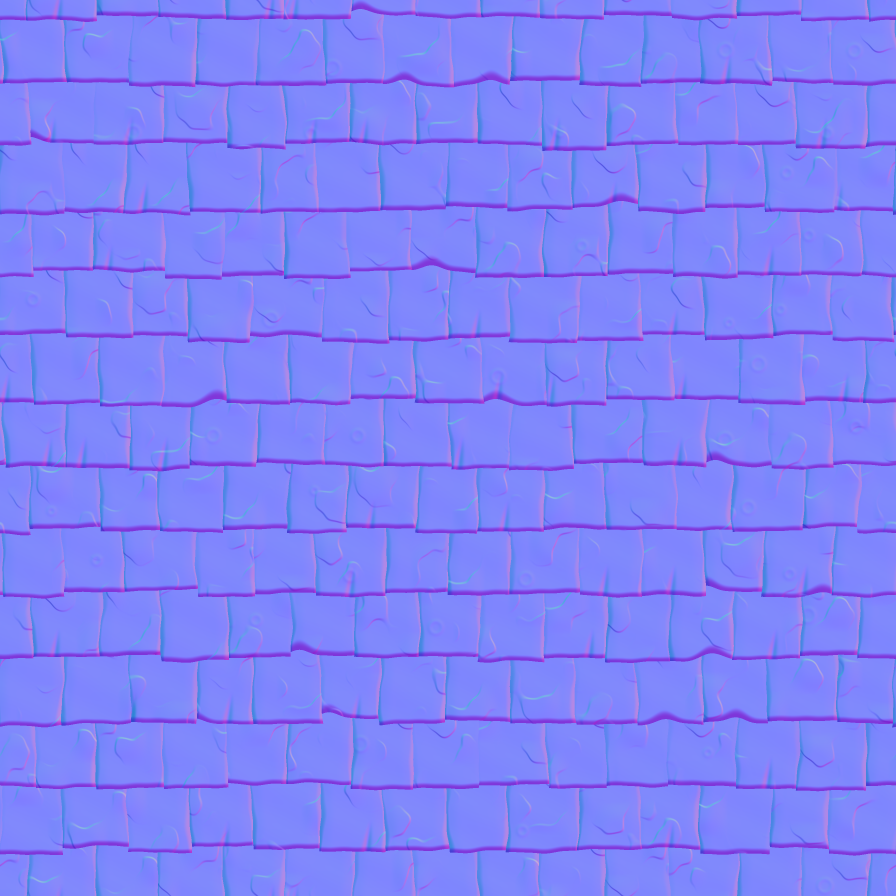
Reproduce this texture map procedurally as a WebGL 1 fragment shader.

```glsl
precision highp float;

uniform vec2 u_resolution;

const float COUNT = 14.0;   // rows and columns
const float TAU = 6.2831853;

// Random value per shingle, wrapping at the canvas border
float hash(vec2 id, float salt) {
  vec2 w = mod(id, COUNT);
  return fract(sin(dot(w, vec2(12.99, 78.23)) + salt * 37.7) * 4375.85);
}

float bell(float d, float width) {
  float t = d / width;
  return exp(-t * t);
}

// Bevel that is steep at the rim and eases out towards the face
float bevel(float d, float width) {
  return 1.0 - smoothstep(0.2 * width, width, d);
}

// Wavering left side of a shingle
float jointX(vec2 id, float v) {
  float lean = (hash(id, 1.0) - 0.5) * 0.13 * (v - 0.5);
  float phase = TAU * hash(id, 2.0);
  float bend = 0.022 * hash(id, 22.0) * sin(v * 6.0 + phase);
  float wave = 0.005 * sin(v * 15.0 + phase * 3.0);
  return id.x + 0.1 + 0.16 * hash(id, 3.0) + lean + bend + wave;
}

// Every other row is shifted by half a shingle
float rowX(float x, float row) {
  return x + 0.18 - 0.5 * mod(row, 2.0);
}

vec2 shingleAt(vec2 p, float row) {
  float x = rowX(p.x, row);
  vec2 id = vec2(floor(x), row);
  if (x < jointX(id, p.y - row)) id.x -= 1.0;
  return id;
}

// Chipped hollow in the lower rim of a few shingles
float notch(vec2 id, float u) {
  return step(0.93, hash(id, 4.0)) * bell(u - hash(id, 5.0) - 0.1, 0.22);
}

float eaveY(vec2 id, float u) {
  float tilt = (hash(id, 6.0) - 0.5) * 0.07 * (u - 0.5);
  float phase = TAU * hash(id, 7.0);
  float rough = hash(id, 23.0);
  float wave = 0.02 * rough * rough * sin(u * 7.0 + phase) + 0.004 * sin(u * 15.0 + phase * 2.0);
  return 0.045 + 0.13 * hash(id, 8.0) + tilt + wave + 0.09 * notch(id, u);
}

// Surface height: undulation, curved scarps, a ring dent and a split
float relief(vec2 q, vec2 id) {
  float a = TAU * hash(id, 9.0);
  float b = TAU * hash(id, 10.0);
  float field = sin(q.x * 5.0 + a + 1.5 * sin(q.y * 6.0 + b))
              + sin(q.y * 5.0 + b + 1.3 * sin(q.x * 7.0 + a));
  field += 0.3 * sin(q.x * 17.0 + b) * sin(q.y * 15.0 + a);
  float patchy = smoothstep(-0.1, 0.9, sin(q.x * 4.0 + b * 3.0) * sin(q.y * 3.5 + a * 2.0));
  float scarp = 0.011 * patchy * smoothstep(-0.2, 0.2, field - 0.3);
  float swell = 0.004 * sin(q.x * 4.0 + q.y * 3.0 + a) * sin(q.y * 5.0 + b);

  vec2 center = 0.3 + 0.5 * vec2(hash(id, 11.0), hash(id, 12.0));
  float radius = 0.04 + 0.07 * hash(id, 13.0);
  float ring = step(0.85, hash(id, 14.0)) * bell(length(q - center) - radius, 0.035);

  float splitX = 0.25 + 0.7 * hash(id, 15.0) + 0.15 * (q.y - 0.3);
  float splitWidth = mix(0.06, 0.025, clamp(q.y * 1.6, 0.0, 1.0));
  float split = step(0.8, hash(id, 16.0)) * bell(q.x - splitX, splitWidth)
              * (1.0 - smoothstep(0.1, 0.6, q.y));
  return scarp + swell + 0.003 * ring - 0.025 * split;
}

vec2 reliefSlope(vec2 q, vec2 id) {
  vec2 e = vec2(0.01, 0.0);
  return vec2(relief(q - e.xy, id) - relief(q + e.xy, id),
              relief(q - e.yx, id) - relief(q + e.yx, id)) / (2.0 * e.x);
}

// Side bevel of uneven width with a soft halo; some joints lie almost flush
float sideSlope(vec2 id, float salt, float d, float v) {
  float strength = smoothstep(-0.1, 0.6, hash(id, salt));
  float uneven = 0.75 + 0.35 * sin(v * 5.0 + TAU * hash(id, salt + 2.0));
  float width = (0.065 + 0.04 * hash(id, salt + 1.0)) * uneven;
  float fade = mix(1.0, 0.55, clamp(v, 0.0, 1.0));
  return strength * (fade * bevel(d, width) + 0.13 * bevel(d, 0.24));
}

vec3 roofNormal(vec2 p) {
  // The upper row overlaps the one beneath it
  float row = floor(p.y);
  vec2 id = shingleAt(p, row);
  if (p.y - row < eaveY(id, rowX(p.x, row) - id.x)) {
    row -= 1.0;
    id = shingleAt(p, row);
  }
  vec2 q = vec2(rowX(p.x, row) - id.x, p.y - row);
  vec2 next = id + vec2(1.0, 0.0);
  float left = q.x + id.x - jointX(id, q.y);
  float right = jointX(next, q.y) - q.x - id.x;
  float low = q.y - eaveY(id, q.x);

  // Flat face, bevelled sides and lower lip
  vec2 slope = vec2(0.0, 0.06) + reliefSlope(q, id);
  slope.x -= 0.55 * sideSlope(id, 17.0, left, q.y);
  slope.x += 0.47 * sideSlope(next, 30.0, right, q.y);
  float lipWidth = 0.08 + 0.025 * hash(id, 21.0) + 0.08 * notch(id, q.x);
  slope.y -= 0.76 * bevel(low, lipWidth);

  // Steep parts are softened, so their depth channel drops faster
  vec2 lean = slope / sqrt(1.0 + dot(slope, slope));
  return vec3(lean, 1.0 - 0.54 * max(length(lean) - 0.03, 0.0));
}

void main() {
  // Average a 3 by 3 grid of samples to smooth the edges
  vec3 sum = vec3(0.0);
  for (int j = -1; j <= 1; j++) {
    for (int i = -1; i <= 1; i++) {
      vec2 uv = (gl_FragCoord.xy + vec2(float(i), float(j)) / 3.0) / u_resolution;
      sum += roofNormal(uv * COUNT - vec2(0.0, 0.6));
    }
  }
  gl_FragColor = vec4(sum / 9.0 * 0.5 + 0.5, 1.0);
}
```
